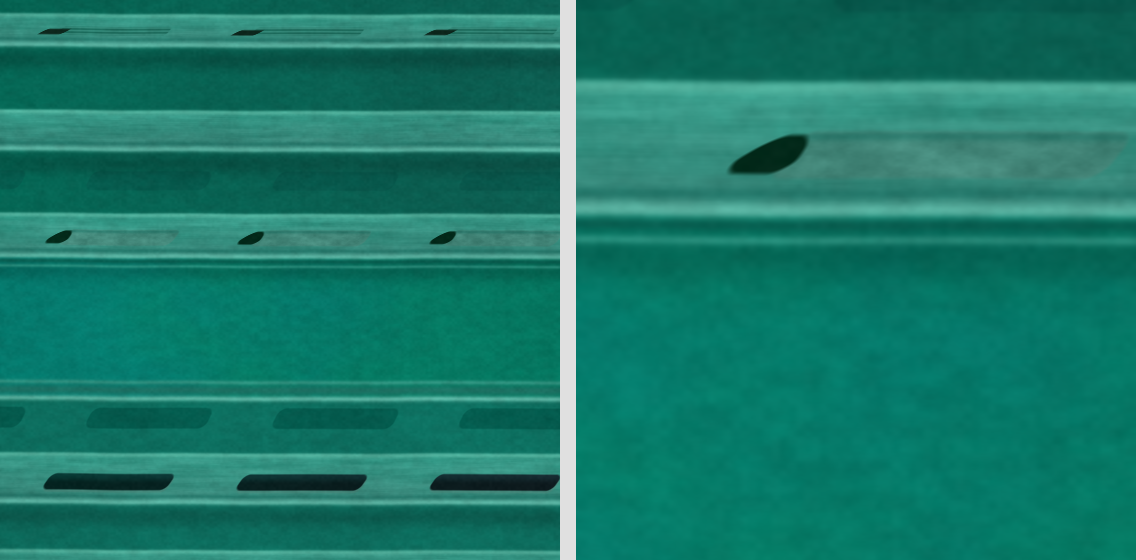
Left: the whole. Right: its middle third, enlarged.
This texture is drawn by a three.js fragment shader. Its source:

```glsl
varying vec2 vUv;

float hash(vec2 p) {
  return fract(sin(dot(p, vec2(127.1, 311.7))) * 43758.55);
}

float noise(vec2 p) {
  vec2 i = floor(p), f = fract(p);
  f = f * f * (3.0 - 2.0 * f);
  return mix(mix(hash(i), hash(i + vec2(1, 0)), f.x),
             mix(hash(i + vec2(0, 1)), hash(i + vec2(1, 1)), f.x), f.y);
}

float fbm(vec2 p) {
  float sum = 0.0, amp = 0.5;
  for (int i = 0; i < 4; i++) {
    sum += amp * noise(p);
    p = p * 2.1 + 7.3;
    amp *= 0.5;
  }
  return sum;
}

float band(float y, float lo, float hi) {
  return smoothstep(lo - 0.003, lo + 0.003, y) * (1.0 - smoothstep(hi - 0.003, hi + 0.003, y));
}

float crease(float y, float center, float width) {
  float d = (y - center) / width;
  return exp(-d * d);
}

// Row of slanted rounded slots
float slots(vec2 p, vec2 center, float pitch, vec2 halfSize, float slant) {
  vec2 q = p - center;
  q.x = mod(q.x + 0.5 * pitch, pitch) - 0.5 * pitch - q.y * slant;
  float r = halfSize.y * 0.75;
  vec2 b = abs(q) - halfSize + r;
  float d = length(max(b, 0.0)) + min(max(b.x, b.y), 0.0) - r;
  return 1.0 - smoothstep(-0.002, 0.002, d);
}

// Lit ledge with bright rims and a shadow cast below it
vec3 ledge(vec3 color, float y, float lo, float hi, float grain) {
  float t = clamp((y - lo) / (hi - lo), 0.0, 1.0);
  vec3 face = mix(vec3(0.22, 0.52, 0.47), vec3(0.21, 0.60, 0.53), t);
  color *= 1.0 - 0.17 * crease(y, lo - 0.024, 0.018);
  color = mix(color, face + 0.12 * (grain - 0.5), band(y, lo, hi));
  color = mix(color, vec3(0.10, 0.43, 0.38), 0.55 * crease(y, lo + 0.012, 0.004));
  color = mix(color, vec3(0.37, 0.72, 0.65), 0.8 * crease(y, lo + 0.002, 0.005));
  return mix(color, vec3(0.34, 0.70, 0.62), 0.7 * crease(y, hi - 0.003, 0.004));
}

void main() {
  vec2 p = vUv;
  p.y += 0.003 * (p.x - 0.5) + 0.002 * (noise(vec2(p.x * 9.0, 2.0)) - 0.5);
  float y = p.y;
  float cloud = fbm(p * vec2(5.0, 7.0));
  float grain = fbm(p * vec2(55.0, 95.0));
  float streak = fbm(p * vec2(9.0, 120.0));

  // Recessed walls and the broad flat panel
  vec3 color = mix(vec3(0.02, 0.40, 0.33), vec3(0.05, 0.37, 0.32), p.x);
  color = mix(color, vec3(0.05, 0.43, 0.37), 1.0 - smoothstep(0.27, 0.30, y));
  vec3 panel = mix(vec3(0.02, 0.49, 0.44), vec3(0.02, 0.47, 0.38), smoothstep(0.1, 0.8, p.x + cloud - 0.5));
  color = mix(color, panel, band(y, 0.29, 0.545));

  // Shadows of slots on the walls
  color = mix(color, vec3(0.02, 0.32, 0.28),
              0.5 * slots(p, vec2(0.266, 0.677), 0.333, vec2(0.108, 0.017), 0.5));
  color = mix(color, vec3(0.01, 0.34, 0.29),
              0.85 * slots(p, vec2(0.266, 0.253), 0.333, vec2(0.108, 0.0185), 0.5));

  // Ledges, top to bottom
  color = ledge(color, y, 0.917, 0.974, streak);
  color = ledge(color, y, 0.731, 0.802, streak);
  color = ledge(color, y, 0.540, 0.618, streak);
  color = ledge(color, y, 0.101, 0.190, streak);
  color = ledge(color, y, -0.06, 0.017, streak);

  // Fine folds bordering the panel
  color = mix(color, vec3(0.03, 0.34, 0.29), 0.75 * crease(y, 0.533, 0.004));
  color = mix(color, vec3(0.20, 0.59, 0.52), 0.65 * crease(y, 0.524, 0.003));
  color = mix(color, vec3(0.24, 0.60, 0.53), 0.7 * crease(y, 0.317, 0.004));
  color = mix(color, vec3(0.13, 0.43, 0.38), 0.8 * crease(y, 0.303, 0.008));
  color = mix(color, vec3(0.36, 0.71, 0.64), 0.9 * crease(y, 0.288, 0.005));

  // Top ledge: thin slots seen edge-on, open at the left tip
  float lid = slots(p, vec2(0.205, 0.944), 0.345, vec2(0.097, 0.007), 0.8);
  float ribs = 0.5 + 0.5 * cos((y - 0.944) * 1100.0);
  color = mix(color, mix(vec3(0.08, 0.38, 0.32), vec3(0.20, 0.52, 0.46), ribs), 0.8 * lid);
  float tip = slots(p, vec2(0.097, 0.942), 0.345, vec2(0.021, 0.0048), 2.0);
  color = mix(color, vec3(0.05, 0.15, 0.11), tip);

  // Middle ledge: worn grey lids and teardrop openings
  float wear = slots(p, vec2(0.213, 0.575), 0.343, vec2(0.100, 0.014), 0.8);
  color = mix(color, vec3(0.28, 0.51, 0.46) + 0.14 * (grain - 0.5), 0.7 * wear);
  color = mix(color, vec3(0.10, 0.43, 0.38), 0.5 * wear * crease(y, 0.586, 0.003));
  float taper = 0.0105 - 0.004 * smoothstep(0.57, 0.588, y);
  float hole = slots(p, vec2(0.108, 0.5755), 0.343, vec2(taper * 1.7, 0.0115), 1.2);
  color = mix(color, vec3(0.01, 0.16, 0.10), hole);

  // Lower ledge: fully open slots with a lit lower lip
  float lip = slots(p, vec2(0.194, 0.135), 0.345, vec2(0.111, 0.015), 0.7);
  color = mix(color, vec3(0.27, 0.52, 0.47), 0.8 * lip);
  float opening = slots(p, vec2(0.194, 0.139), 0.345, vec2(0.111, 0.0145), 0.7);
  vec3 depth = mix(vec3(0.02, 0.19, 0.17), vec3(0.07, 0.13, 0.15), p.x);
  depth *= 0.75 + 0.5 * smoothstep(0.135, 0.152, y);
  color = mix(color, depth, opening);

  // Mottling and surface grain
  color *= 1.0 + 0.14 * (cloud - 0.47) + 0.16 * (grain - 0.47);
  color += 0.02 * (noise(p * 210.0) - 0.5);
  gl_FragColor = vec4(clamp(color, 0.0, 1.0), 1.0);
}
```
